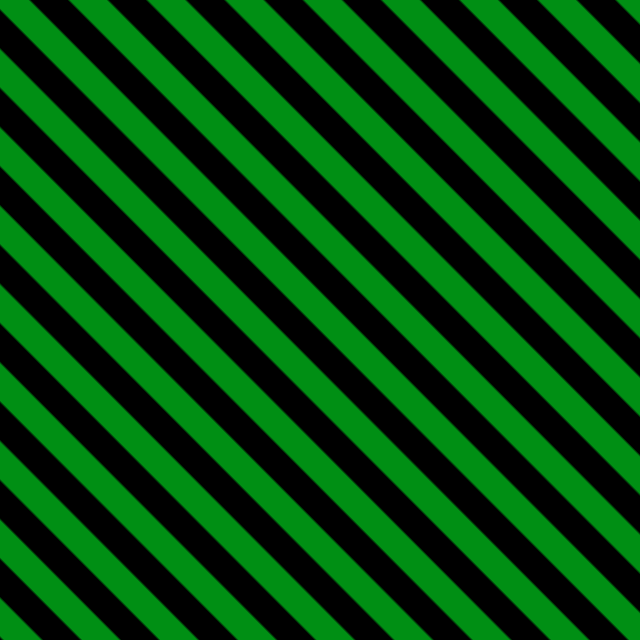
Write a WebGL 1 fragment shader that draws this pattern.

```glsl
precision highp float;
// Even diagonal stripes, green on black, falling from upper left to lower right.
// Each pixel is projected on the stripe normal; a repeated distance to the
// nearest stripe centre gives the fill, with a narrow linear ramp at its edges.

uniform vec2 u_resolution;

const vec3 BLACK = vec3(0.0);
const vec3 GREEN = vec3(0.0, 0.56, 0.08);

const float NORMAL_ANGLE = 0.7837;   // radians, just under 45 degrees
const float PERIOD = 0.0865;         // spacing across the stripes
const float STRIPE_WIDTH = 0.04325;  // half of the period
const float FIRST_CENTRE = 0.0976;   // distance from the upper left corner
const float EDGE_SOFTNESS = 0.0036;  // full width of the edge ramp

// Distance to the nearest stripe centre along the normal.
float centreDistance(float across, float period) {
  return abs(fract(across / period + 0.5) - 0.5) * period;
}

// Coverage of a band, 1 inside and 0 outside, blended over the ramp.
float bandCoverage(float dist, float width, float ramp) {
  return clamp((0.5 * width - dist) / ramp + 0.5, 0.0, 1.0);
}

void main() {
  float canvasSize = min(u_resolution.x, u_resolution.y);
  vec2 uv = gl_FragCoord.xy / canvasSize;
  vec2 upperLeft = vec2(0.0, u_resolution.y / canvasSize);

  // Position across the stripes.
  vec2 normal = vec2(cos(NORMAL_ANGLE), sin(NORMAL_ANGLE));
  float across = dot(uv - upperLeft, normal) - FIRST_CENTRE;

  // Keep the ramp at least one pixel wide on small canvases.
  float ramp = max(EDGE_SOFTNESS, 1.0 / canvasSize);
  float stripe = bandCoverage(centreDistance(across, PERIOD), STRIPE_WIDTH, ramp);

  gl_FragColor = vec4(mix(BLACK, GREEN, stripe), 1.0);
}
```
